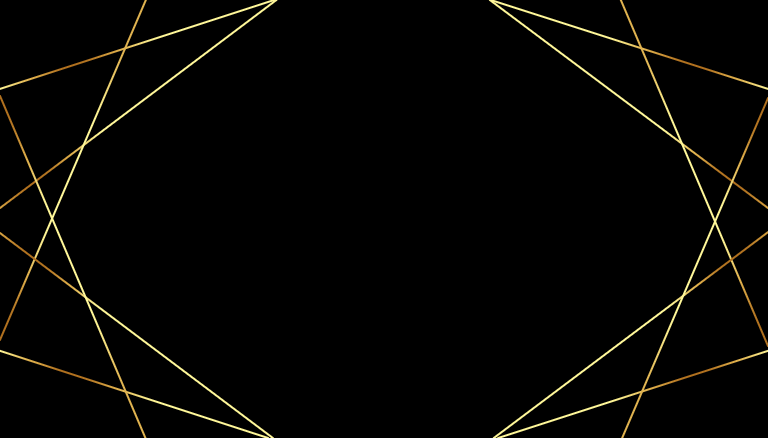
Reproduce this background procedurally as a Shadertoy shader.

```glsl
// Thin gold strands crossing at the left and right of a black field.
// The canvas is folded about its vertical centre; each strand runs from the
// side edge to the top or bottom rim, with a metallic tone along its length.

#define HALF_WIDTH 0.0023
#define BRONZE vec3(0.69, 0.44, 0.12)
#define GOLD   vec3(0.87, 0.68, 0.29)
#define PALE   vec3(1.00, 0.97, 0.60)
// Tone profiles: darkest place, start of full shine, tone at edge, tone at rim
#define SHALLOW_TONE  vec4(0.24, 0.65, 0.90, 1.00)
#define DIAGONAL_TONE vec4(0.11, 0.42, 0.35, 1.00)
#define STEEP_TONE    vec4(0.01, 0.38, 0.00, 0.50)

// Metal colour for a tone from 0 (shade) to 1 (shine)
vec3 metal(float tone) {
    vec3 shade = mix(BRONZE, GOLD, smoothstep(0.0, 0.5, tone));
    return mix(shade, PALE, smoothstep(0.4, 1.0, tone));
}

// Tone at position t along a strand
float toneAt(float t, vec4 profile) {
    float nearEdge = profile.z * (1.0 - t / profile.x);
    float towardRim = smoothstep(profile.x, profile.y, t);
    float tone = t < profile.x ? nearEdge : towardRim;
    return tone * mix(1.0, profile.w, smoothstep(0.58, 0.88, t));
}

// Draws one strand; each pair holds the left and right values
void strand(inout vec3 color, vec2 p, float side, vec2 edgeY, vec2 rimX,
            float rimY, vec4 profile) {
    vec2 start = vec2(0.0, mix(edgeY.x, edgeY.y, side));
    vec2 along = vec2(mix(rimX.x, rimX.y, side), rimY) - start;
    vec2 offset = p - start;
    float t = clamp(dot(offset, along) / dot(along, along), 0.0, 1.0);
    float d = length(offset - along * t);
    float coverage = clamp((HALF_WIDTH - d) * iResolution.y + 0.5, 0.0, 1.0);
    color = mix(color, metal(toneAt(t, profile)), coverage);
}

void mainImage(out vec4 fragColor, in vec2 fragCoord) {
    // Fold: x is the distance from the nearer side, in canvas heights
    vec2 p = fragCoord / iResolution.y;
    float canvasWidth = iResolution.x / iResolution.y;
    float side = step(0.5 * canvasWidth, p.x);
    p.x = min(p.x, canvasWidth - p.x);

    vec3 color = vec3(0.0);

    // Strands that reach the top rim
    strand(color, p, side, vec2(0.797, 0.797), vec2(0.626, 0.633), 1.0, SHALLOW_TONE);
    strand(color, p, side, vec2(0.525, 0.525), vec2(0.631, 0.635), 1.0, DIAGONAL_TONE);
    strand(color, p, side, vec2(0.224, 0.210), vec2(0.333, 0.336), 1.0, STEEP_TONE);

    // Strands that reach the bottom rim
    strand(color, p, side, vec2(0.199, 0.199), vec2(0.612, 0.616), 0.0, SHALLOW_TONE);
    strand(color, p, side, vec2(0.468, 0.470), vec2(0.623, 0.626), 0.0, DIAGONAL_TONE);
    strand(color, p, side, vec2(0.781, 0.776), vec2(0.332, 0.333), 0.0, STEEP_TONE);

    fragColor = vec4(color, 1.0);
}
```
